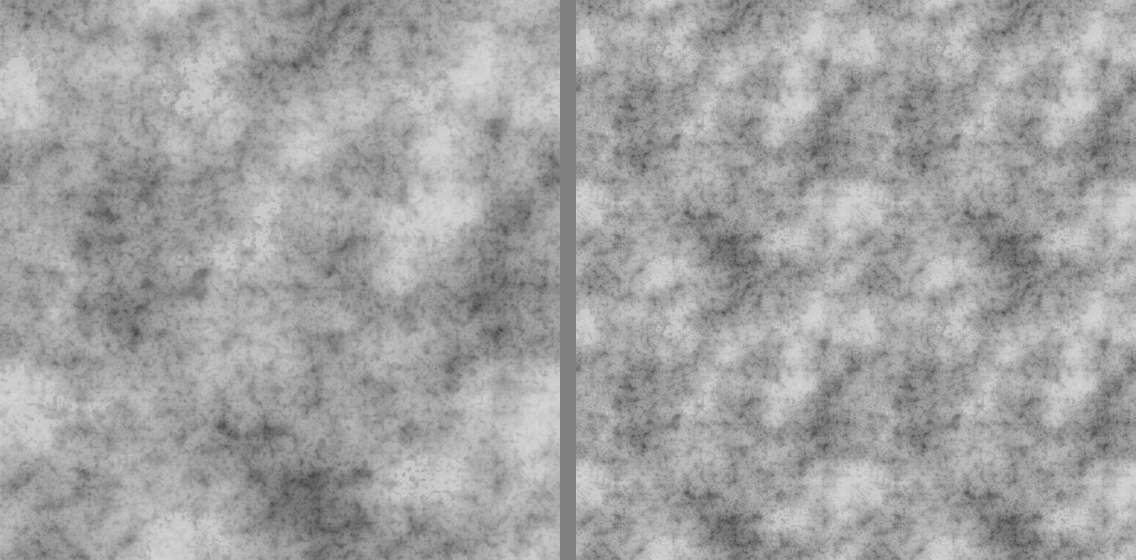
Left: one tile. Right: repeated 2 by 2.
Give the GLSL for this texture, as a Shadertoy shader.

```glsl
#define BASE_TONE 0.637
#define PALE_TONE 0.765
#define CONTRAST 0.37
#define BROAD_CELLS 3
#define BROAD_GAIN 0.71
#define DETAIL_CELLS 24
#define DETAIL_GAIN 0.85
#define CREASE 0.7
#define PATCH_LEVEL 0.30
#define PATCH_SOFTNESS 0.13

// Integer hash giving a vector in -1..1
vec2 hashGradient(ivec2 cell, int seed) {
    uvec2 v = uvec2(cell + 1024) * 1664525u + uint(seed) * 747796405u + 1013904223u;
    v.x += v.y * 1664525u;
    v.y += v.x * 1664525u;
    v ^= v >> 16u;
    v.x += v.y * 1664525u;
    v.y += v.x * 1664525u;
    v ^= v >> 16u;
    return vec2(v & 65535u) / 32767.5 - 1.0;
}

// Wraps a cell into the unit tile of the lattice (cells, -skew; -skew, cells)
ivec2 wrapCell(vec2 cell, float cells, float skew) {
    float area = cells * cells - skew * skew;
    vec2 tile = floor((cells * cell + skew * cell.yx + 0.5) / area);
    return ivec2(round(cell - cells * tile + skew * tile.yx));
}

// Periodic gradient noise; a positive skew stretches it along the rising diagonal
float noise(vec2 uv, int cellCount, int skewCount, int seed) {
    float cells = float(cellCount), skew = float(skewCount);
    vec2 p = cells * uv - skew * uv.yx;
    vec2 cell = floor(p), f = p - cell;
    vec2 fade = f * f * f * (f * (f * 6.0 - 15.0) + 10.0);
    vec4 corner;
    for (int i = 0; i < 4; i++) {
        vec2 offset = vec2(i & 1, i >> 1);
        corner[i] = dot(hashGradient(wrapCell(cell + offset, cells, skew), seed), f - offset);
    }
    vec2 rows = mix(corner.xz, corner.yw, fade.x);
    return mix(rows.x, rows.y, fade.y);
}

// Large drifting masses
float broadClouds(vec2 uv) {
    float sum = 0.0, amplitude = 1.0;
    int cells = BROAD_CELLS;
    for (int i = 0; i < 3; i++) {
        sum += amplitude * noise(uv, cells, i < 2 ? cells / 3 : 0, i + 1);
        amplitude *= BROAD_GAIN;
        cells *= 2;
    }
    return sum;
}

// Mottled grain with rounded dark cells and light creases
float mottledDetail(vec2 uv) {
    float sum = 0.0, amplitude = 0.42;
    int cells = DETAIL_CELLS;
    for (int i = 0; i < 4; i++) {
        float n = noise(uv, cells, 0, i + 11);
        sum += amplitude * (0.8 * n + CREASE * (0.14 - abs(n)));
        amplitude *= DETAIL_GAIN;
        cells *= 2;
    }
    return sum;
}

void mainImage(out vec4 fragColor, in vec2 fragCoord) {
    vec2 uv = fragCoord / iResolution.xy;
    float broad = broadClouds(uv);
    float detail = mottledDetail(uv);

    // Grain is stronger in the dark masses
    float grain = mix(1.15, 0.8, smoothstep(-0.3, 0.3, broad));
    float tone = BASE_TONE + CONTRAST * (broad + grain * detail);

    // Smooth pale patches with ragged borders
    float patchField = broad + 0.6 * noise(uv, 6, 2, 31) + 0.8 * detail;
    float pale = smoothstep(0.0, PATCH_SOFTNESS, patchField - PATCH_LEVEL);
    tone = mix(tone, PALE_TONE + 0.06 * broad + 0.14 * detail, 0.75 * pale);

    fragColor = vec4(vec3(clamp(tone, 0.0, 1.0)), 1.0);
}
```
